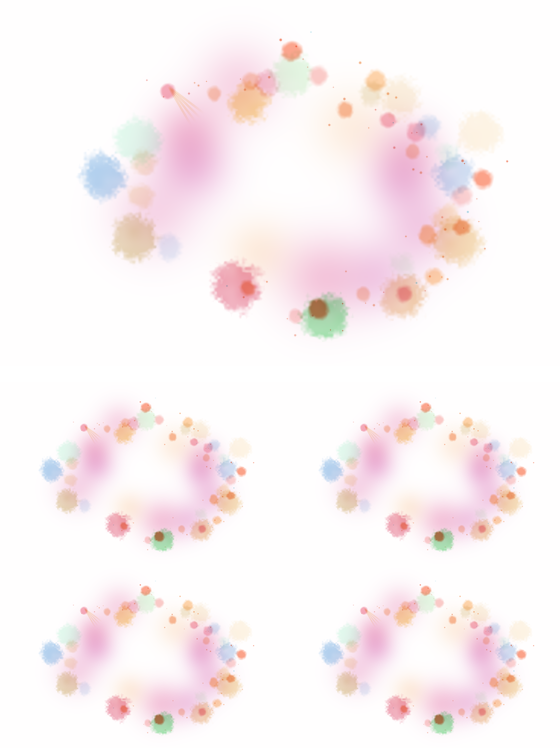
Top, the tile; bottom, the same tile 2 across and 2 down.
A WebGL 2 fragment shader for this background:

```glsl
#version 300 es
precision highp float;
// Soft pastel watercolour blots, glows and specks scattered in a loose ring on white.
uniform vec2 u_resolution;
out vec4 fragColor;

const float TAU = 6.28318;

float hash(vec2 p) {
  return fract(sin(dot(p, vec2(127.1, 311.7))) * 43758.5453);
}

// Value noise that wraps after a whole number of cells
float noise(vec2 uv, vec2 cells) {
  vec2 p = uv * cells, i = floor(p), f = fract(p);
  f = f * f * (3.0 - 2.0 * f);
  vec2 a = mod(i, cells), b = mod(i + 1.0, cells);
  return mix(mix(hash(a), hash(vec2(b.x, a.y)), f.x),
             mix(hash(vec2(a.x, b.y)), hash(b), f.x), f.y);
}

// Shortest offset between two points of the tile, in canvas heights
vec2 wrapOffset(vec2 uv, vec2 center) {
  vec2 d = uv - center;
  return (d - round(d)) * vec2(u_resolution.x / u_resolution.y, 1.0);
}

vec2 ringPoint(float angle, float radius) {
  return vec2(0.53, 0.49) + vec2(0.36, 0.37) * radius * vec2(cos(angle), sin(angle));
}

// Transparent paint darkens what lies under it
vec3 glaze(vec3 base, vec3 tint, float amount) {
  return base * mix(vec3(1.0), tint, amount);
}

void main() {
  vec2 uv = gl_FragCoord.xy / u_resolution;
  float pixel = 1.0 / u_resolution.y;
  float coarse = noise(uv, vec2(46.0, 30.0)) - 0.5;
  float fine = noise(uv, vec2(184.0, 120.0)) - 0.5;
  vec3 color = vec3(1.0, 0.997, 0.998);

  // Wide glows, mostly pink with some peach
  for (int i = 0; i < 11; i++) {
    float id = float(i);
    vec2 center = ringPoint(id * 2.4 + 0.1, 0.42 + 0.42 * hash(vec2(id, 1.0)));
    float d = length(wrapOffset(uv, center)) / mix(0.085, 0.115, hash(vec2(id, 2.0)));
    vec3 pink = mix(vec3(0.93, 0.74, 0.88), vec3(0.97, 0.79, 0.85), hash(vec2(id, 3.0)));
    vec3 tint = i % 4 == 3 ? vec3(0.99, 0.92, 0.85) : pink;
    color = glaze(color, tint, exp(-d * d) * mix(0.65, 1.0, hash(vec2(id, 4.0))));
  }

  // Ragged blots, ordered around the ring
  vec3 blotTints[12] = vec3[12](
    vec3(0.80, 0.87, 0.95), vec3(0.99, 0.95, 0.88), vec3(0.98, 0.94, 0.87),
    vec3(0.88, 0.97, 0.88), vec3(0.98, 0.87, 0.63), vec3(0.86, 0.98, 0.92),
    vec3(0.71, 0.83, 0.94), vec3(0.90, 0.85, 0.70), vec3(0.93, 0.62, 0.69),
    vec3(0.60, 0.90, 0.66), vec3(0.95, 0.83, 0.69), vec3(0.96, 0.87, 0.70));
  for (int i = 0; i < 12; i++) {
    float id = float(i);
    float angle = TAU * (id + 0.6 * hash(vec2(id, 5.0)) - 0.3) / 12.0;
    vec2 center = ringPoint(angle, mix(0.62, 1.0, hash(vec2(id, 6.0))));
    float radius = mix(0.056, 0.073, hash(vec2(id, 7.0)));
    float d = length(wrapOffset(uv, center)) / radius + coarse * 0.3 + fine * 0.3;
    float cover = smoothstep(1.1, 0.6, d) * (0.9 + 0.25 * coarse);
    color = glaze(color, blotTints[i], cover);
    // A smaller offshoot in a neighbouring hue
    vec2 side = wrapOffset(uv, ringPoint(angle + 0.17, 0.78));
    d = length(side) / (radius * 0.55) + coarse * 0.4 + fine * 0.3;
    color = glaze(color, blotTints[(i + 5) % 12], 0.5 * smoothstep(1.2, 0.5, d) * step(0.5, hash(vec2(id, 8.0))));
  }

  // Small warm dabs, each with a few specks around it
  vec3 dabTints[6] = vec3[6](
    vec3(0.97, 0.70, 0.55), vec3(0.99, 0.77, 0.55), vec3(0.96, 0.66, 0.72),
    vec3(0.98, 0.80, 0.68), vec3(0.98, 0.50, 0.36), vec3(0.98, 0.78, 0.77));
  for (int i = 0; i < 20; i++) {
    float id = float(i);
    float angle = -1.9 + 4.3 * (id + hash(vec2(id, 9.0))) / 20.0;
    vec2 center = ringPoint(angle, mix(0.55, 1.0, hash(vec2(id, 10.0))));
    vec3 tint = dabTints[(i * 5 + i / 6) % 6];
    float radius = mix(0.02, 0.033, hash(vec2(id, 11.0)));
    float d = length(wrapOffset(uv, center)) / radius + coarse * 0.25 + fine * 0.15;
    color = glaze(color, tint, smoothstep(1.1, 0.55, d) * mix(0.6, 0.95, hash(vec2(id, 12.0))));
    for (int j = 0; j < 3; j++) {
      vec2 seed = vec2(id, 20.0 + float(j) * 3.0);
      vec2 scatter = vec2(hash(seed), hash(seed + vec2(0.0, 1.0))) - 0.5;
      float size = mix(0.001, 0.0035, pow(hash(seed + vec2(0.0, 2.0)), 3.0));
      d = length(wrapOffset(uv, center + scatter * vec2(0.09, 0.13)));
      vec3 speck = j == 2 && i % 4 == 0 ? vec3(0.5, 0.8, 0.87) : tint * vec3(0.95, 0.8, 0.7);
      color = glaze(color, speck, smoothstep(size + pixel, size - pixel, d) * 0.8);
    }
  }

  // Thin fan of tapering brush strokes
  for (int i = 0; i < 4; i++) {
    float angle = -0.65 - 0.13 * float(i);
    vec2 along = vec2(cos(angle), sin(angle));
    vec2 d = wrapOffset(uv, vec2(0.3, 0.765));
    float t = dot(d, along);
    float across = abs(dot(d, vec2(-along.y, along.x)));
    float stroke = smoothstep(0.0, 0.02, t) * smoothstep(0.13, 0.07, t);
    color = glaze(color, vec3(0.98, 0.89, 0.74), 0.6 * stroke * smoothstep(0.005, 0.001, across));
  }

  fragColor = vec4(color, 1.0);
}
```
